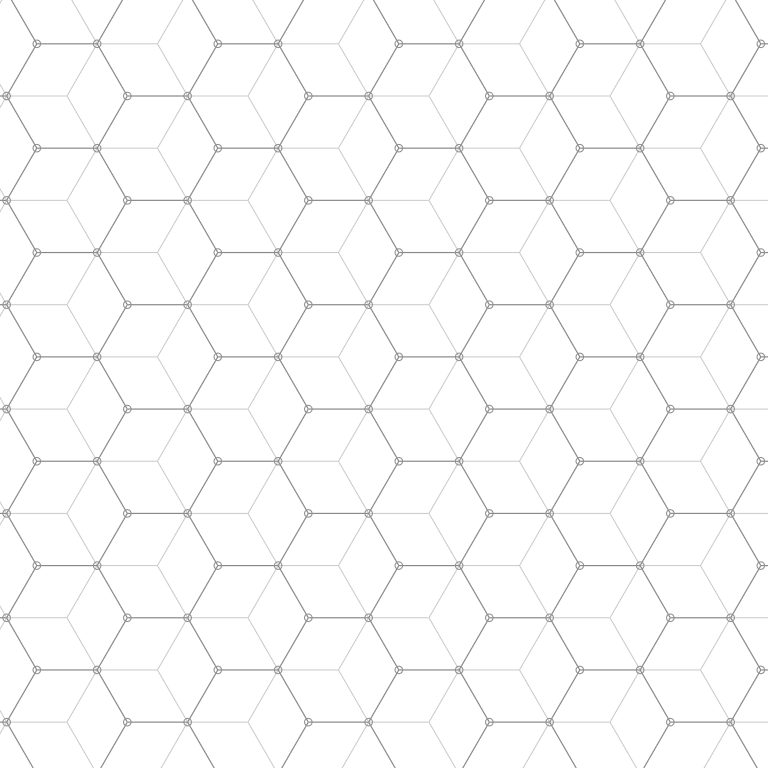
Write a WebGL 2 fragment shader that draws this pattern.

```glsl
#version 300 es
precision highp float;

uniform vec2 u_resolution;
out vec4 fragColor;

const float APOTHEM = 0.8660254;

// Offset from the centre of the nearest flat-topped hexagon with side 1
vec2 hexCell(vec2 p) {
    vec2 period = vec2(3.0, 2.0 * APOTHEM);
    vec2 a = mod(p + 0.5 * period, period) - 0.5 * period;
    vec2 b = mod(p, period) - 0.5 * period;
    return dot(a, a) < dot(b, b) ? a : b;
}

// Distance to the segment from the cell centre to a vertex
float spoke(vec2 p, vec2 vertex) {
    return length(p - vertex * clamp(dot(p, vertex), 0.0, 1.0));
}

// Share of a pixel covered by a line, also when thinner than the pixel
float stroke(float dist, float width, float pixel) {
    float inner = max(dist - 0.5 * pixel, -0.5 * width);
    float outer = min(dist + 0.5 * pixel, 0.5 * width);
    return clamp((outer - inner) / pixel, 0.0, 1.0);
}

void main() {
    vec2 uv = gl_FragCoord.xy / u_resolution.y;
    vec2 side = vec2(0.07856, 0.07845);
    float pixel = 1.0 / (u_resolution.y * side.x);

    vec2 cell = hexCell((uv - vec2(0.0872, 0.8750)) / side);
    vec2 folded = abs(cell);
    vec2 corner = vec2(0.5, APOTHEM);

    // Pale inner edges that turn each hexagon into a cube
    float inner = min(spoke(vec2(cell.x, folded.y), corner),
                      spoke(cell, vec2(-1.0, 0.0)));

    // Dark hexagon outline
    float outline = APOTHEM - max(folded.y, dot(folded, corner.yx));

    // Small open rings on the vertices
    float node = min(length(folded - corner), length(folded - vec2(1.0, 0.0)));
    float ring = abs(node - 0.062);

    vec3 color = vec3(1.0);
    color = mix(color, vec3(0.79), stroke(inner, 0.017, pixel));
    color = mix(color, vec3(0.54), stroke(outline, 0.020, pixel));
    color = mix(color, vec3(0.57), stroke(ring, 0.018, pixel));
    fragColor = vec4(color, 1.0);
}
```
